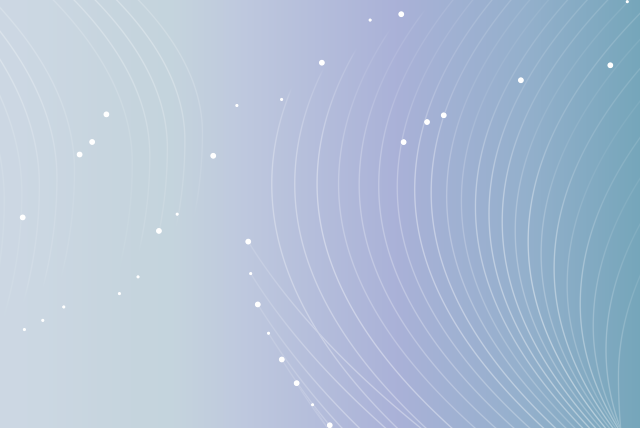
This background is drawn by a Shadertoy shader. Its source:

```glsl
#define FAN_LINES 23
#define ARC_LINES 10
#define CHAIN_DOTS 8
#define LINE_HALF_WIDTH 0.0008
#define BIG_DOT 0.0067
#define SMALL_DOT 0.0036
#define FAN_ALPHA 0.62
#define ARC_ALPHA 0.45
#define PI 3.14159265

float hash(float n) {
    return fract(sin(n * 12.9898) * 43758.5453);
}

// Horizontal blend from misty blue through lavender to teal
vec3 backdrop(float x) {
    vec3 c = mix(vec3(0.80, 0.845, 0.89), vec3(0.77, 0.83, 0.865), smoothstep(0.0, 0.27, x));
    c = mix(c, vec3(0.745, 0.785, 0.87), clamp((x - 0.27) / 0.11, 0.0, 1.0));
    c = mix(c, vec3(0.665, 0.695, 0.845), clamp((x - 0.38) / 0.24, 0.0, 1.0));
    c = mix(c, vec3(0.58, 0.69, 0.80), clamp((x - 0.62) / 0.20, 0.0, 1.0));
    return mix(c, vec3(0.46, 0.65, 0.73), clamp((x - 0.82) / 0.18, 0.0, 1.0));
}

// Coverage of a thin curve, from its horizontal offset and slope dx/dy
float hairline(float offset, float slope) {
    float px = 1.0 / iResolution.y;
    float d = abs(offset) * inversesqrt(1.0 + slope * slope);
    float peak = min(1.0, 2.0 * LINE_HALF_WIDTH / px);
    return peak * (1.0 - smoothstep(0.0, LINE_HALF_WIDTH + px, d));
}

float dot_(vec2 p, vec2 center, float radius) {
    float px = 1.0 / iResolution.y;
    return 1.0 - smoothstep(radius - 0.6 * px, radius + 0.6 * px, length(p - center));
}

// Dots spaced along a quadratic path
float dotRun(vec2 p, int count, float radius, vec2 start, vec2 stride, vec2 bend) {
    float cover = 0.0;
    for (int i = 0; i < count; i++) {
        float k = float(i);
        cover = max(cover, dot_(p, start + k * (stride + k * bend), radius));
    }
    return cover;
}

// Curves opening to the right and gathering at the lower right
float fan(vec2 p) {
    float cover = 0.0;
    for (int i = 0; i < FAN_LINES; i++) {
        float u = float(i) / float(FAN_LINES - 1);
        float s = u * (1.35 - 0.35 * u) + 0.02 * sin(2.0 * PI * u);
        vec2 vertex = vec2(0.635 + 0.81 * s, 0.57 - 0.449 * pow(s, 4.0));
        float foot = 0.928 + 0.522 * (1.0 - (1.0 - s) * (1.0 - s));
        float dy = p.y - vertex.y;
        float bend = dy > 0.0 ? 0.92 : (foot - vertex.x) / (vertex.y * vertex.y);
        float alpha = mix(0.45, 1.0, hash(float(i) + 3.0));
        alpha *= mix(1.0, 0.35, smoothstep(0.0, 0.3, dy));
        alpha *= 1.0 - smoothstep(0.77 + u, 0.80 + u, p.y);
        cover = max(cover, alpha * hairline(p.x - vertex.x - bend * dy * dy, 2.0 * bend * dy));
    }
    return cover * FAN_ALPHA;
}

// Faint arcs bulging from the left edge
float arcs(vec2 p) {
    float cover = 0.0;
    for (int i = 0; i < ARC_LINES; i++) {
        float k = float(i);
        vec2 vertex = vec2(0.01 + 0.041 * k + 0.094 * step(5.0, k), 0.531 + 0.0176 * k);
        float dy = p.y - vertex.y;
        float bend = dy > 0.0 ? 0.92 + 0.07 * k : 0.5;
        float end = 0.229 + 0.029 * k;
        float alpha = mix(0.5, 1.0, hash(k + 8.0)) * mix(0.4, 1.0, smoothstep(0.5, 0.9, p.y));
        alpha *= smoothstep(end, end + 0.06, p.y);
        cover = max(cover, alpha * hairline(p.x - vertex.x + bend * dy * dy, 2.0 * bend * dy));
    }
    return cover * ARC_ALPHA;
}

// Descending chain of dots, each trailing a line to the lower right
float chain(vec2 p) {
    float cover = 0.0;
    for (int i = 0; i < CHAIN_DOTS; i++) {
        float k = float(i);
        float drop = 0.0613 * k + 0.031 * sin(PI * k / 7.0);
        vec2 center = vec2(0.58 + 1.034 * drop * drop, 0.4355 - drop);
        float radius = (i % 5) % 2 == 0 ? BIG_DOT : SMALL_DOT;
        float h = center.y - p.y;
        float trail = hairline(p.x - center.x - h * (0.62 + 0.7 * h), 0.62 + 1.4 * h);
        trail *= step(0.0, h) * mix(0.2, 0.5, smoothstep(0.0, 0.3, h));
        cover = max(cover, max(trail, dot_(p, center, radius)));
    }
    return cover;
}

float scatteredDots(vec2 p) {
    // Left side
    float c = dotRun(p, 3, BIG_DOT, vec2(0.186, 0.639), vec2(0.0273, 0.0117), vec2(0.002, 0.0176));
    c = max(c, dotRun(p, 3, BIG_DOT, vec2(0.053, 0.492), vec2(0.414, -0.135), vec2(-0.0957, 0.1035)));
    c = max(c, dotRun(p, 3, SMALL_DOT, vec2(0.057, 0.23), vec2(0.04, 0.0166), vec2(0.003, 0.0049)));
    c = max(c, dotRun(p, 4, SMALL_DOT, vec2(0.279, 0.314), vec2(0.0195, -0.0146), vec2(0.024, 0.0537)));
    // Upper right side
    c = max(c, dotRun(p, 3, BIG_DOT, vec2(0.943, 0.668), vec2(0.0625), vec2(-0.0078, -0.0156)));
    c = max(c, dotRun(p, 2, BIG_DOT, vec2(1.217, 0.8125), vec2(0.209, 0.035), vec2(0.0)));
    c = max(c, dotRun(p, 2, BIG_DOT, vec2(0.752, 0.8535), vec2(0.1855, 0.1133), vec2(0.0)));
    return max(c, dotRun(p, 3, SMALL_DOT, vec2(0.658, 0.7676), vec2(0.0098, 0.2568), vec2(0.197, -0.0713)));
}

void mainImage(out vec4 fragColor, in vec2 fragCoord) {
    vec2 p = fragCoord / iResolution.y;
    vec3 color = backdrop(fragCoord.x / iResolution.x);
    float lines = max(fan(p), arcs(p));
    float light = max(lines, max(chain(p), scatteredDots(p)));
    fragColor = vec4(mix(color, vec3(1.0), light), 1.0);
}
```
